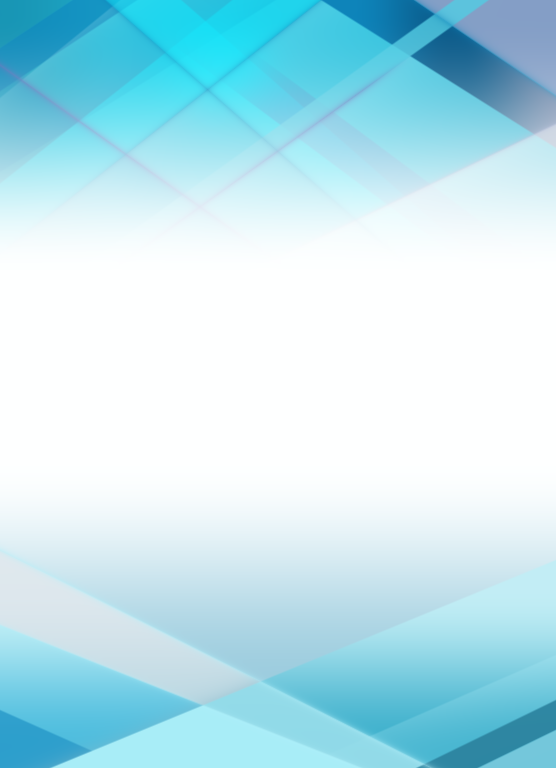
Write a WebGL 2 fragment shader that draws this background.

```glsl
#version 300 es
precision highp float;
// Crossing translucent glass strips at the top and bottom of a white page.
// Each strip is a signed distance to a slanted line, tinted over a base colour;
// vertical fades then dissolve both groups into the bright centre.
uniform vec2 u_resolution;
out vec4 fragColor;

const vec2 PAGE = vec2(5.54, 7.68);   // page units, y runs downward
const vec3 WHITE = vec3(0.995, 1.0, 1.0);
const vec3 CYAN = vec3(0.17, 0.76, 0.87);
const vec3 BRIGHT = vec3(0.08, 0.90, 0.98);
const vec3 ICE = vec3(0.70, 0.94, 0.98);
const vec3 BLUE = vec3(0.04, 0.50, 0.72);
const vec3 NAVY = vec3(0.03, 0.33, 0.52);
const vec3 TEAL = vec3(0.05, 0.49, 0.62);
const vec3 LILAC = vec3(0.55, 0.61, 0.77);
const vec3 VIOLET = vec3(0.36, 0.42, 0.72);
const vec3 MIST = vec3(0.88, 0.91, 0.93);

// Signed distance to the line a-b, given left to right; positive is below it.
float below(vec2 p, vec2 a, vec2 b) {
    vec2 d = normalize(b - a);
    return dot(p - a, vec2(-d.y, d.x));
}

float cover(float d) { return smoothstep(-0.012, 0.012, d); }

// Flat strip of the given width, lying below its line.
float strip(float d, float width) { return cover(d) * cover(width - d); }

// Sharp on one side, dissolving on the other.
float sheet(float d, float reach) { return cover(d) * exp(-max(d, 0.0) / reach); }

float glow(float d, float width) { return exp(-abs(d) / width); }

vec3 topGlass(vec2 p) {
    vec3 c = mix(CYAN, TEAL, 0.45 * smoothstep(1.3, 0.0, p.x));
    c = mix(c, vec3(0.22, 0.68, 0.80), 0.6 * smoothstep(3.2, 5.3, p.x));

    // Falling lines
    float leftFall = below(p, vec2(0.0, 0.65), vec2(3.3, 3.0));
    float midFall = below(p, vec2(1.05, 0.0), vec2(4.4, 2.95));
    float shadeFall = below(p, vec2(2.2, 0.28), vec2(4.5, 2.0));
    float rightUpper = below(p, vec2(4.13, 0.0), vec2(5.54, 0.96));
    float rightLower = below(p, vec2(3.2, 0.0), vec2(5.54, 1.48));
    // Rising lines
    float cornerRise = below(p, vec2(0.0, 0.48), vec2(0.72, 0.0));
    float leftRise = below(p, vec2(0.0, 0.98), vec2(1.2, 0.0));
    float midRise = below(p, vec2(0.0, 1.72), vec2(2.75, 0.0));
    float longRise = below(p, vec2(0.3, 2.3), vec2(3.2, 0.0));
    float beamRise = below(p, vec2(0.7, 3.0), vec2(4.87, 0.0));
    float lowRise = below(p, vec2(2.0, 2.95), vec2(5.54, 1.24));

    // Left corner facets
    c = mix(c, BLUE, 0.65 * strip(cornerRise, 0.36));
    c = mix(c, TEAL, 0.35 * cover(-cornerRise));
    c = mix(c, ICE, 0.22 * sheet(leftRise, 0.25));
    c = mix(c, BLUE, 0.32 * sheet(leftFall, 0.5));
    c = mix(c, BLUE, 0.28 * sheet(-midRise, 0.3));

    // Bright crossing strips
    c = mix(c, BRIGHT, 0.55 * strip(-midFall, 0.5));
    c = mix(c, BRIGHT, 0.50 * strip(-longRise, 0.55));
    c = mix(c, ICE, 0.25 * sheet(longRise, 0.7));
    c = mix(c, VIOLET, 0.30 * strip(shadeFall, 0.42) * smoothstep(0.3, 1.3, p.y));
    c = mix(c, BRIGHT, 0.75 * exp(-4.0 * dot(p - vec2(2.2, 0.7), p - vec2(2.2, 0.7))));

    // Dark and lilac facets on the right
    vec3 dark = mix(BLUE, NAVY, smoothstep(3.5, 4.5, p.x));
    dark = mix(dark, LILAC * 0.85, smoothstep(4.6, 5.7, p.x));
    c = mix(c, dark, 0.94 * cover(-rightLower) * cover(rightUpper));
    c = mix(c, LILAC, 0.9 * cover(-rightUpper));
    c = mix(c, vec3(0.32, 0.80, 0.89), 0.8 * strip(-beamRise, 0.20));
    c = mix(c, ICE, 0.28 * sheet(beamRise, 0.5) * cover(rightLower));
    c = mix(c, WHITE, 0.48 * sheet(lowRise, 1.0));

    // Coloured seams
    c = mix(c, VIOLET, 0.65 * glow(leftFall, 0.025));
    c = mix(c, VIOLET, 0.60 * glow(beamRise, 0.025) * smoothstep(0.5, 1.0, p.y));
    c = mix(c, LILAC, 0.60 * glow(lowRise, 0.022));
    c = mix(c, BLUE, 0.35 * (glow(midFall, 0.025) + glow(longRise, 0.025)));
    c = mix(c, BLUE, 0.45 * glow(rightUpper, 0.03));
    return mix(c, WHITE, smoothstep(0.15, 2.75, p.y));
}

vec3 bottomGlass(vec2 p) {
    float fall = below(p, vec2(0.0, 5.5), vec2(4.3, 7.68));
    float lowFall = below(p, vec2(0.0, 6.25), vec2(3.6, 7.68));
    float rise = below(p, vec2(0.5, 7.68), vec2(5.54, 5.6));
    float darkRise = below(p, vec2(4.15, 7.68), vec2(5.54, 7.0));
    float depth = smoothstep(5.9, 7.5, p.y);

    vec3 c = mix(WHITE, vec3(0.61, 0.80, 0.87), smoothstep(4.6, 6.9, p.y));
    vec3 right = mix(vec3(0.76, 0.93, 0.96), vec3(0.24, 0.69, 0.80), depth);
    right = mix(right, ICE, 0.22 * sheet(below(p, vec2(3.6, 7.4), vec2(5.54, 6.55)), 0.6));
    c = mix(c, right, cover(rise));
    vec3 pale = mix(MIST, vec3(0.72, 0.84, 0.88), depth);
    pale = mix(pale, vec3(0.60, 0.87, 0.92), cover(rise));
    c = mix(c, pale, 0.9 * cover(fall));
    vec3 left = mix(vec3(0.79, 0.95, 0.97), vec3(0.30, 0.74, 0.87), depth);
    left = mix(left, vec3(0.12, 0.57, 0.77), 0.7 * cover(below(p, vec2(0.0, 7.1), vec2(1.3, 7.68))));
    left = mix(left, vec3(0.66, 0.93, 0.97), cover(rise));
    c = mix(c, left, cover(lowFall));

    // Dark strip at the lower right, then the light seams
    c = mix(c, vec3(0.17, 0.51, 0.62), 0.92 * strip(darkRise, 0.27));
    c = mix(c, vec3(0.50, 0.80, 0.87), 0.8 * cover(darkRise - 0.27));
    c = mix(c, ICE, 0.5 * glow(fall, 0.025) + 0.35 * glow(lowFall, 0.02));
    c = mix(c, vec3(0.52, 0.72, 0.79), 0.35 * sheet(-rise, 0.08) * cover(fall));
    return c;
}

void main() {
    vec2 uv = gl_FragCoord.xy / u_resolution;
    vec2 p = vec2(uv.x, 1.0 - uv.y) * PAGE;
    vec3 color = mix(topGlass(p), bottomGlass(p), smoothstep(3.4, 4.3, p.y));
    fragColor = vec4(color, 1.0);
}
```
